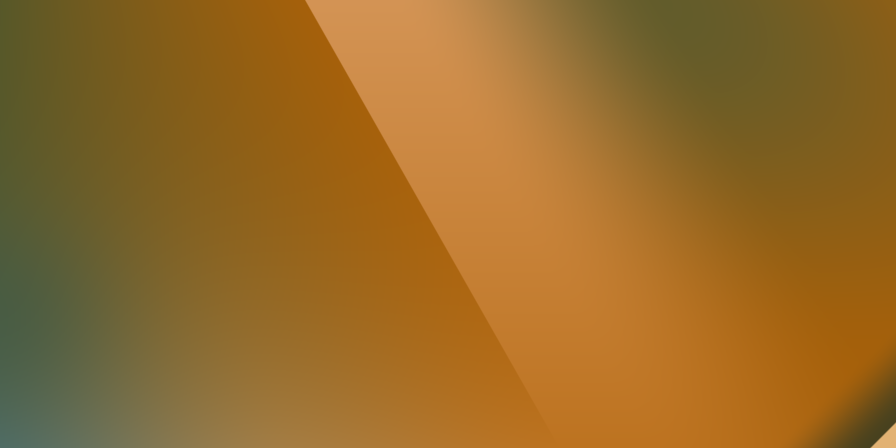
This background is drawn by a WebGL 2 fragment shader. Its source:

```glsl
#version 300 es
precision highp float;
// Two overlapping amber sheets with a slanted fold, soft olive shadows and a lit corner.

uniform vec2 u_resolution;
out vec4 outColor;

// Left sheet
const vec3 OLIVE  = vec3(0.340, 0.343, 0.160);
const vec3 AMBER  = vec3(0.650, 0.378, 0.040);
const vec3 TEAL   = vec3(0.290, 0.424, 0.410);
const vec3 TAN    = vec3(0.640, 0.494, 0.275);
const vec3 ORANGE = vec3(0.740, 0.450, 0.125);
const vec3 PINE   = vec3(0.240, 0.345, 0.270);
// Right sheet
const vec3 COPPER = vec3(0.828, 0.578, 0.330);
const vec3 MOSS   = vec3(0.385, 0.360, 0.168);
// Corner
const vec3 SHADOW = vec3(0.280, 0.255, 0.120);
const vec3 CREAM  = vec3(0.885, 0.700, 0.450);

// Lengths in canvas heights
const float FOLD_TOP     = 0.681;
const float FOLD_SLOPE   = 0.568;
const vec2  VALLEY_RANGE = vec2(0.195, 0.807);
const vec2  RETURN_RANGE = vec2(0.78, 1.69);
const float VALLEY_DEPTH = 0.85;
const float CORNER_SUM   = 2.943;
const float SHADOW_WIDTH = 0.156;
const vec2  PINE_CENTER  = vec2(0.0, 0.70);
const vec2  PINE_RADIUS  = vec2(0.22, 0.20);

// Olive-to-amber ramp that lightens toward the bottom; q.y points down.
vec3 leftSheet(vec2 q, float foldX) {
    float t = clamp(q.x / foldX, 0.0, 1.0);
    vec3 upper = mix(OLIVE, AMBER, t * (1.25 - 0.25 * t));
    vec3 lower = mix(TEAL, TAN, smoothstep(-0.1, 0.55, t));
    lower = mix(lower, ORANGE, smoothstep(0.4, 1.05, t));
    vec3 color = mix(upper, lower, pow(clamp(q.y, 0.0, 1.0), 2.5));
    vec2 glow = (q - PINE_CENTER) / PINE_RADIUS;
    return mix(color, PINE, 0.5 * exp(-dot(glow, glow)));
}

// Bright band along the fold, falling into a mossy valley.
vec3 rightSheet(vec2 q, float fromFold) {
    vec3 band = mix(COPPER, ORANGE, q.y);
    float down = smoothstep(0.0, VALLEY_DEPTH, q.y);
    float across = smoothstep(RETURN_RANGE.x, RETURN_RANGE.y, fromFold);
    vec3 valley = mix(MOSS, AMBER, 1.0 - (1.0 - down) * (1.0 - across));
    return mix(band, valley, smoothstep(VALLEY_RANGE.x, VALLEY_RANGE.y, fromFold));
}

void main() {
    vec2 q = gl_FragCoord.xy / u_resolution.y;
    q.y = 1.0 - q.y;
    float pixel = 1.0 / u_resolution.y;

    // Sheets on either side of the fold
    float foldX = FOLD_TOP + FOLD_SLOPE * q.y;
    float fromFold = q.x - foldX;
    float side = smoothstep(-pixel, pixel, fromFold);
    vec3 color = mix(leftSheet(q, foldX), rightSheet(q, fromFold), side);

    // Shadow and lit tip in the lower right corner
    float toCorner = (CORNER_SUM - q.x - q.y) * inversesqrt(2.0);
    color = mix(SHADOW, color, smoothstep(0.0, SHADOW_WIDTH, toCorner));
    color = mix(CREAM, color, smoothstep(-pixel, pixel, toCorner));

    outColor = vec4(color, 1.0);
}
```
